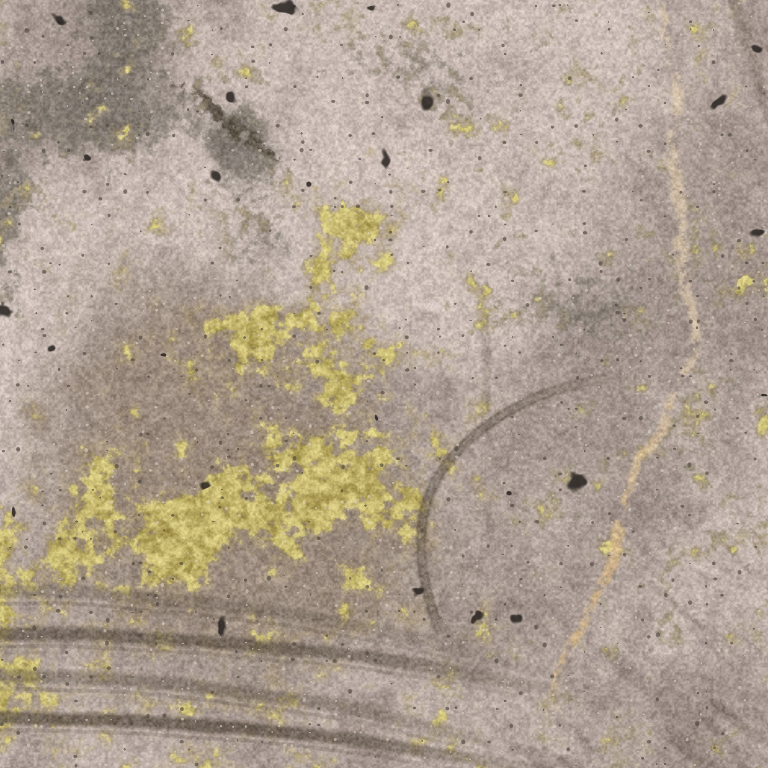
A WebGL 2 fragment shader for this texture:

```glsl
#version 300 es
precision highp float;
uniform vec2 u_resolution;
out vec4 fragColor;

float hash(vec2 p) {
  vec3 q = fract(p.xyx * vec3(0.1031, 0.1030, 0.0973));
  q += dot(q, q.yzx + 33.33);
  return fract((q.x + q.y) * q.z);
}

float noise(vec2 p) {
  vec2 i = floor(p), f = fract(p);
  f = f * f * (3.0 - 2.0 * f);
  return mix(mix(hash(i), hash(i + vec2(1, 0)), f.x),
             mix(hash(i + vec2(0, 1)), hash(i + vec2(1, 1)), f.x), f.y);
}

float fbm(vec2 p) {
  float sum = 0.0, amp = 0.5;
  for (int i = 0; i < 5; i++) {
    sum += amp * noise(p);
    p = mat2(1.6, 1.2, -1.2, 1.6) * p + 7.3;
    amp *= 0.55;
  }
  return sum / 1.05;
}

float blob(vec2 p, vec2 center, vec2 radius) {
  vec2 q = (p - center) / radius;
  return exp(-dot(q, q));
}

float band(float d, float width) {
  return 1.0 - smoothstep(width * 0.4, width * 1.3, abs(d));
}

// Sparse pebbles, each kept inside its own cell
float specks(vec2 p, float cells, float share) {
  vec2 id = floor(p * cells), f = fract(p * cells);
  vec2 center = 0.35 + 0.3 * vec2(hash(id + 3.1), hash(id + 8.7));
  float size = mix(0.1, 0.3, hash(id + 5.5));
  float d = length((f - center) * vec2(1.0, 0.8 + 0.6 * hash(id + 1.9)));
  return step(hash(id + 40.0), share) * (1.0 - smoothstep(size * 0.6, size * 1.2, d));
}

void main() {
  vec2 p = gl_FragCoord.xy / u_resolution;
  vec2 warp = vec2(fbm(p * 9.0), fbm(p * 9.0 + 31.0)) - 0.5;
  vec2 w = p + 0.09 * warp;
  float broad = fbm(p * 5.0 + 2.0);
  float patchy = fbm(p * 24.0 + 11.0);
  float fine = fbm(p * 85.0 + 5.0);
  float grain = noise(p * 260.0) * 0.55 + noise(p * 470.0 + 9.0) * 0.45;

  // Dusty ground, palest at the upper centre and left edge
  float pale = 0.46 + 1.3 * (broad - 0.5) + 0.9 * (patchy - 0.5);
  pale += 0.45 * blob(w, vec2(0.55, 0.76), vec2(0.25, 0.15));
  pale += 0.3 * blob(w, vec2(0.06, 0.6), vec2(0.17, 0.16));
  pale += 0.3 * blob(w, vec2(0.22, 0.78), vec2(0.06, 0.12));
  pale += 0.12 * smoothstep(0.35, 0.8, p.y);
  vec3 color = mix(vec3(0.635, 0.58, 0.55), vec3(0.80, 0.745, 0.715), smoothstep(0.1, 0.9, pale));

  // Damp brown earth
  float damp = blob(w, vec2(0.25, 0.48), vec2(0.23, 0.19)) + 0.8 * blob(w, vec2(0.36, 0.25), vec2(0.3, 0.16));
  damp = smoothstep(0.2, 0.9, damp + 0.7 * (patchy - 0.5));
  color = mix(color, vec3(0.595, 0.53, 0.475), damp * 0.85);

  // Grey gravel
  float gravel = blob(w, vec2(0.12, 0.86), vec2(0.15, 0.08)) + blob(w, vec2(0.31, 0.80), vec2(0.05, 0.06));
  gravel += 0.9 * blob(w, vec2(0.16, 0.98), vec2(0.06, 0.06)) + 0.8 * blob(w, vec2(0.0, 0.72), vec2(0.04, 0.1));
  gravel += 0.6 * blob(w, vec2(0.35, 0.69), vec2(0.06, 0.04)) + 0.45 * blob(w, vec2(0.55, 0.91), vec2(0.14, 0.06));
  gravel += 0.45 * blob(w, vec2(0.73, 0.61), vec2(0.08, 0.05)) + 0.32 * blob(w, vec2(0.85, 0.45), vec2(0.22, 0.5));
  float stones = smoothstep(0.5, 0.85, gravel * 0.6 + 0.7 * (patchy - 0.5) + 0.9 * (fine - 0.5) + 0.3);
  color = mix(color, vec3(0.56, 0.53, 0.50), 0.5 * smoothstep(0.4, 1.0, gravel));
  color = mix(color, vec3(0.41, 0.385, 0.35), 0.65 * stones);

  // Eroded dark rim
  vec2 rim = w - vec2(0.22, 0.885);
  float along = clamp(dot(rim, vec2(0.13, -0.09)) / 0.025, 0.0, 1.0);
  float ridge = band(length(rim - along * vec2(0.13, -0.09)), 0.012) * smoothstep(0.38, 0.6, fine);
  color = mix(color, vec3(0.31, 0.27, 0.22), 0.8 * ridge);

  // Yellow growth, broken into flakes, over a faint stain
  float growth = blob(w, vec2(0.40, 0.52), vec2(0.15, 0.09)) + blob(w, vec2(0.31, 0.345), vec2(0.15, 0.06));
  growth += 0.8 * blob(w, vec2(0.47, 0.37), vec2(0.09, 0.08)) + 0.85 * blob(w, vec2(0.16, 0.31), vec2(0.13, 0.07));
  growth += 0.75 * blob(w, vec2(0.45, 0.69), vec2(0.06, 0.08)) + 0.6 * blob(w, vec2(0.01, 0.12), vec2(0.06, 0.16));
  growth += 0.45 * blob(w, vec2(0.27, 0.12), vec2(0.22, 0.14));
  float cover = growth * 0.75 + 1.8 * (patchy - 0.5) + 0.9 * (fine - 0.5);
  color = mix(color, vec3(0.65, 0.585, 0.45), 0.6 * smoothstep(0.15, 0.6, cover));
  vec3 yellow = mix(vec3(0.70, 0.64, 0.33), vec3(0.83, 0.78, 0.46), smoothstep(0.3, 0.7, fine));
  color = mix(color, yellow, 0.85 * smoothstep(0.5, 0.72, cover));

  // Sweeping tyre tracks
  float tread = 0.65 + 0.7 * (fine - 0.3);
  float rut = 0.0;
  for (int i = 0; i < 4; i++) {
    float k = float(i), odd = mod(k, 2.0);
    float d = p.y - 0.23 + 0.055 * k + mix(0.21, 0.14, odd) * p.x * p.x + 0.008 * warp.y;
    float fade = 1.0 - smoothstep(0.3, 0.95, p.x);
    rut = max(rut, band(d, 0.010) * (0.4 + 0.35 * odd + 0.05 * k) * fade);
    rut = max(rut, 0.3 * band(d + 0.016, 0.003) * fade);
  }

  // Curved track and the worn marks beside it
  vec2 q = p - vec2(0.86, 0.30) + 0.004 * warp;
  q.y *= q.y < 0.0 ? 0.7 : 1.0;
  vec2 radii = vec2(0.312, 0.213);
  float k = length(q / radii);
  float arc = k * (k - 1.0) / max(length(q / (radii * radii)), 0.01);
  float arcFade = smoothstep(0.16, 0.2, p.y) * (1.0 - smoothstep(0.62, 0.9, p.x));
  rut = max(rut, (band(arc, 0.008) * 0.55 + band(abs(arc) - 0.005, 0.002) * 0.2) * arcFade);
  rut = max(rut, 0.3 * band(p.x - 0.63 + 0.02 * warp.x, 0.006) * band(p.y - 0.52, 0.07));
  rut = max(rut, 0.35 * band(p.x - 0.955 - 0.3 * (1.0 - p.y), 0.008) * smoothstep(0.8, 0.9, p.y));
  color = mix(color, vec3(0.35, 0.305, 0.26), rut * tread);

  // Faint diagonal scrapes at the lower right
  float scrape = noise(vec2(dot(p, vec2(0.7, 0.8)) * 75.0, dot(p, vec2(0.8, -0.7)) * 7.0));
  color -= 0.10 * smoothstep(0.6, 0.95, scrape) * smoothstep(0.5, 0.9, p.x) * (1.0 - smoothstep(0.2, 0.5, p.y));

  // Crumbling cream seam
  float upper = max(p.y - 0.56, 0.0);
  float seam = p.x - 0.893 + 0.24 * upper * upper + 0.38 * max(0.54 - p.y, 0.0) + 0.05 * warp.x;
  float crumbs = band(seam, 0.008) * smoothstep(0.36, 0.56, patchy * 0.5 + fine * 0.5) * smoothstep(0.09, 0.12, p.y);
  color = mix(color, mix(vec3(0.81, 0.69, 0.51), vec3(0.82, 0.74, 0.64), smoothstep(0.2, 0.6, p.y)), 0.8 * crumbs);

  // Grit and loose pebbles
  color += (grain - 0.5) * 0.22 + (fine - 0.5) * 0.16;
  color = mix(color, vec3(0.86, 0.82, 0.77), 0.6 * specks(p, 120.0, 0.07));
  color = mix(color, vec3(0.30, 0.27, 0.24), 0.65 * specks(p + 0.37, 95.0, 0.06));
  color = mix(color, vec3(0.15, 0.13, 0.12), 0.85 * specks(w + 0.61, 28.0, 0.022));
  fragColor = vec4(clamp(color, 0.0, 1.0), 1.0);
}
```
